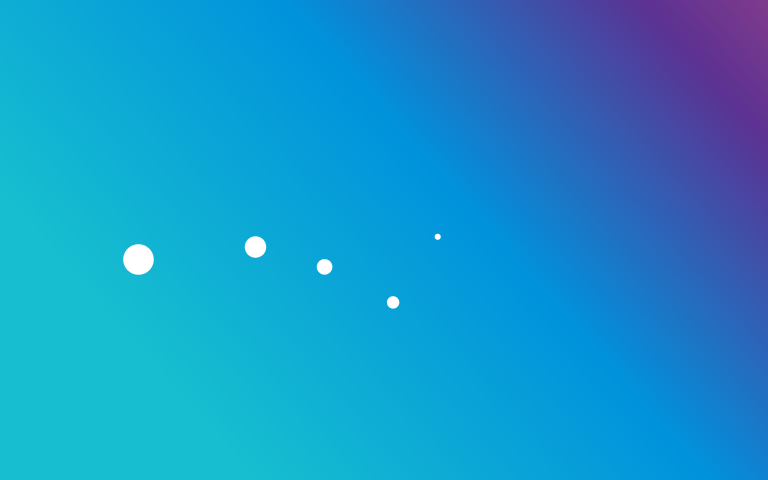
Reproduce this background procedurally as a WebGL 2 fragment shader.

```glsl
#version 300 es
precision highp float;

uniform vec2 u_resolution;
out vec4 fragColor;

const vec3 CYAN   = vec3(0.088, 0.745, 0.812);
const vec3 BLUE   = vec3(0.000, 0.573, 0.863);
const vec3 INDIGO = vec3(0.212, 0.353, 0.690);
const vec3 PURPLE = vec3(0.360, 0.195, 0.573);
const vec3 PLUM   = vec3(0.500, 0.230, 0.545);
const vec3 WHITE  = vec3(1.0);

// Dots: centre x, centre y, radius, in canvas heights
const int DOT_COUNT = 5;
const vec3 DOTS[DOT_COUNT] = vec3[DOT_COUNT](
    vec3(0.2885, 0.4594, 0.0318),
    vec3(0.5323, 0.4854, 0.0223),
    vec3(0.6762, 0.4440, 0.0162),
    vec3(0.8190, 0.3700, 0.0129),
    vec3(0.9119, 0.5067, 0.0063)
);

// Linear blend towards the next colour between two positions
vec3 blendStop(vec3 base, vec3 next, float start, float end, float t) {
    return mix(base, next, clamp((t - start) / (end - start), 0.0, 1.0));
}

// Diagonal ramp from cyan to plum
vec3 skyRamp(float t) {
    vec3 color = blendStop(CYAN, BLUE, 0.60, 1.673, t);
    color = blendStop(color, INDIGO, 1.673, 2.167, t);
    color = blendStop(color, PURPLE, 2.167, 2.510, t);
    return blendStop(color, PLUM, 2.510, 2.810, t);
}

float circleDistance(vec2 p, vec2 center, float radius) {
    return length(p - center) - radius;
}

// Antialiased fill of a signed distance
float fillMask(float dist, float pixel) {
    return clamp(0.5 - dist / pixel, 0.0, 1.0);
}

void main() {
    vec2 p = gl_FragCoord.xy / u_resolution.y;
    float pixel = 1.0 / u_resolution.y;

    vec3 color = skyRamp(dot(p, vec2(1.13, 1.0)));

    // White dots
    for (int i = 0; i < DOT_COUNT; i++) {
        float dist = circleDistance(p, DOTS[i].xy, DOTS[i].z);
        color = mix(color, WHITE, fillMask(dist, pixel));
    }

    fragColor = vec4(color, 1.0);
}
```
